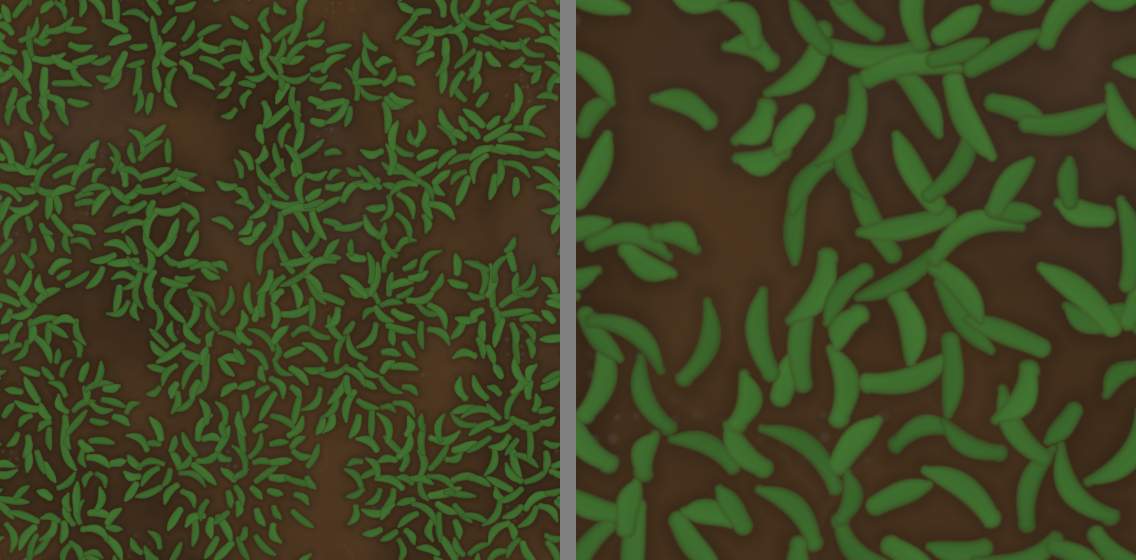
Left, the full canvas; right, a detail of the centre.
Write a three.js fragment shader that draws this texture.

```glsl
varying vec2 vUv;

#define LEAF_CELLS 31.0
#define CLUMP_CELLS 5.0
#define LEAF_HALF_WIDTH 0.0070
#define LEAF_SHARE 0.95
#define EDGE 0.0013
#define LEAF_GREEN vec3(0.24, 0.425, 0.18)
#define LEAF_RIM vec3(0.235, 0.36, 0.155)
#define SOIL_LIGHT vec3(0.305, 0.216, 0.126)
#define SOIL_DARK vec3(0.245, 0.176, 0.108)
#define SOIL_GREY vec3(0.280, 0.215, 0.160)
#define PEBBLE vec3(0.38, 0.33, 0.30)

// Hash of a grid cell that repeats every n cells
vec4 cellHash(vec2 cell, float n, float seed) {
  vec2 c = floor(mod(cell + 0.5, n)) + seed;
  vec4 p = fract(c.xyxy * vec4(0.1031, 0.1030, 0.0973, 0.1099));
  p += dot(p, p.wzxy + 33.33);
  return fract((p.xxyz + p.yzzw) * p.zywx);
}

float noise(vec2 uv, float n, float seed) {
  vec2 p = uv * n, i = floor(p), f = fract(p);
  f = f * f * (3.0 - 2.0 * f);
  float low = mix(cellHash(i, n, seed).x, cellHash(i + vec2(1.0, 0.0), n, seed).x, f.x);
  float high = mix(cellHash(i + vec2(0.0, 1.0), n, seed).x, cellHash(i + 1.0, n, seed).x, f.x);
  return mix(low, high, f.y);
}

float fbm(vec2 uv, float n, float seed) {
  float sum = 0.0, gain = 0.5;
  for (int k = 0; k < 5; k++) {
    sum += gain * noise(uv, n, seed);
    n *= 2.0;
    gain *= 0.5;
    seed += 17.0;
  }
  return sum;
}

// Offset from the nearest clump centre (xy) and distance over clump radius (z)
vec3 nearestClump(vec2 uv) {
  vec3 best = vec3(0.0, 1.0, 9.0);
  vec2 home = floor(uv * CLUMP_CELLS);
  for (int y = -1; y <= 1; y++)
  for (int x = -1; x <= 1; x++) {
    vec2 cell = home + vec2(float(x), float(y));
    vec4 h = cellHash(cell, CLUMP_CELLS, 41.0);
    vec2 away = uv - (cell + 0.5 + 0.75 * (h.xy - 0.5)) / CLUMP_CELLS;
    float reach = length(away) / mix(0.085, 0.135, h.z);
    if (reach < best.z) best = vec3(away, reach);
  }
  return best;
}

// Bent blade along x: round at the base, pointed at the tip
float leafDistance(vec2 p, float halfLength, float halfWidth, float bend) {
  float x = clamp(p.x, -halfLength, halfLength);
  float t = x / halfLength;
  p.y += bend * halfLength * (t * t - 0.4);
  float radius = halfWidth * (1.0 - 0.38 * t * t - 0.22 * t * t * t);
  float slope = 2.0 * bend * t;
  return (length(vec2(p.x - x, p.y)) - radius) / sqrt(1.0 + slope * slope);
}

vec3 soilColor(vec2 uv) {
  float broad = fbm(uv, 4.0, 3.0);
  float fine = fbm(uv, 32.0, 61.0);
  vec3 color = mix(SOIL_DARK, SOIL_LIGHT, smoothstep(0.25, 0.7, broad));
  color = mix(color, SOIL_GREY, 0.6 * smoothstep(0.48, 0.75, fbm(uv, 5.0, 101.0)));
  color *= 0.94 + 0.12 * fine;

  // Faint scratches and small groups of pebbles
  float scratch = 1.0 - smoothstep(0.0, 0.025, abs(noise(uv, 9.0, 131.0) - 0.5));
  color += 0.018 * scratch * smoothstep(0.6, 0.85, noise(uv, 13.0, 151.0));
  vec2 grid = uv * 80.0;
  vec4 h = cellHash(floor(grid), 80.0, 171.0);
  float stone = length(fract(grid) - 0.35 - 0.3 * h.xy) - mix(0.12, 0.3, h.z);
  float group = smoothstep(0.8, 0.92, noise(uv, 12.0, 191.0)) * step(0.5, h.w);
  return mix(color, PEBBLE, 0.4 * group * (1.0 - smoothstep(-0.12, 0.12, stone)));
}

void main() {
  vec3 leaves = LEAF_GREEN;
  float cover = 0.0, nearest = 1.0;
  vec2 home = floor(vUv * LEAF_CELLS);

  // Leaves point away from the centre of their clump
  for (int y = -1; y <= 1; y++)
  for (int x = -1; x <= 1; x++) {
    vec2 cell = home + vec2(float(x), float(y));
    vec4 h = cellHash(cell, LEAF_CELLS, 211.0);
    vec4 g = cellHash(cell, LEAF_CELLS, 307.0);
    vec2 root = (cell + 0.5 + 0.6 * (h.xy - 0.5)) / LEAF_CELLS;
    vec3 clump = nearestClump(root);
    if (clump.z > 0.88 + 0.24 * g.w || g.z > LEAF_SHARE) continue;

    float angle = atan(clump.y, clump.x) + 1.7 * (h.z - 0.5);
    vec2 axis = vec2(cos(angle), sin(angle));
    vec2 away = vUv - root;
    vec2 local = vec2(dot(away, axis), dot(away, vec2(-axis.y, axis.x)));
    float halfLength = mix(0.011, 0.0275, h.w) * mix(1.05, 0.92, min(clump.z, 1.0));
    float halfWidth = LEAF_HALF_WIDTH * mix(0.85, 1.12, g.x);
    float d = leafDistance(local, halfLength, halfWidth, 0.9 * (g.y - 0.5));

    vec3 blade = mix(LEAF_GREEN, LEAF_RIM, smoothstep(-0.0038, -0.0002, d));
    blade *= 0.94 + 0.11 * g.x + 5.0 * clamp(local.y, -0.006, 0.006);
    float mask = 1.0 - smoothstep(-EDGE, EDGE, d);
    leaves = mix(leaves, blade, mask);
    cover = max(cover, mask);
    nearest = min(nearest, d);
  }

  // Soil darkens below clumps and close to each leaf
  float clumpShade = 1.0 - smoothstep(0.65, 1.25, nearestClump(vUv).z);
  float leafShade = 1.0 - smoothstep(0.0, 0.012, nearest);
  vec3 soil = soilColor(vUv) * (1.0 - 0.10 * clumpShade) * (1.0 - 0.12 * leafShade);
  gl_FragColor = vec4(mix(soil, leaves, cover), 1.0);
}
```
